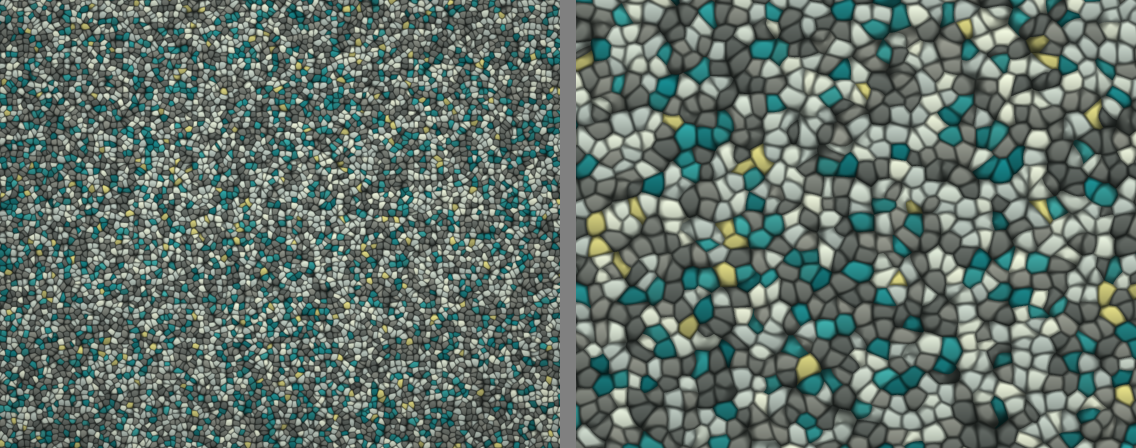
Left, the full canvas; right, a detail of the centre.
Reproduce this texture procedurally as a WebGL 2 fragment shader.

```glsl
#version 300 es
precision highp float;
// Speckled bed of small rounded grains in grey, off-white and teal.

uniform vec2 u_resolution;
out vec4 fragColor;

vec3 hash3(vec2 cell) {
    vec3 q = fract(cell.xyx * vec3(0.1031, 0.1030, 0.0973));
    q += dot(q, q.yxz + 33.33);
    return fract((q.xxy + q.yzz) * q.zyx);
}

float valueNoise(vec2 p) {
    vec2 i = floor(p), f = fract(p);
    f = f * f * (3.0 - 2.0 * f);
    float low = mix(hash3(i).x, hash3(i + vec2(1, 0)).x, f.x);
    float high = mix(hash3(i + vec2(0, 1)).x, hash3(i + vec2(1, 1)).x, f.x);
    return mix(low, high, f.y);
}

// Pick a pigment for one grain; neighbouring grains cluster loosely.
vec3 grainColor(vec2 cell) {
    vec3 h = hash3(cell + 211.7);
    float drift = valueNoise(cell * 0.23 + 40.0) - 0.5;
    float tealDrift = valueNoise(cell * 0.31 + 90.0) - 0.5;
    float tone = 0.84 + 0.32 * h.y;
    if (h.z < 0.18 + 0.16 * tealDrift)
        return mix(vec3(0.07, 0.42, 0.44), vec3(0.22, 0.56, 0.55), h.x) * tone;
    if (h.x < 0.45 + 0.35 * drift)
        return mix(vec3(0.73, 0.77, 0.74), vec3(0.79, 0.80, 0.72), h.y * h.y) * (0.89 + 0.2 * h.y);
    if (h.x > 0.97)
        return vec3(0.74, 0.71, 0.43) * tone;
    return mix(vec3(0.40, 0.415, 0.40), vec3(0.46, 0.46, 0.43), h.y) * tone;
}

// Nearest grain, with dark seams and a soft light from above.
vec3 grains(vec2 p) {
    vec2 base = floor(p), nearestCell = base, nearestOffset = vec2(0);
    float nearest = 9.0, second = 9.0;
    for (int y = -2; y <= 2; y++)
    for (int x = -2; x <= 2; x++) {
        vec2 cell = base + vec2(x, y);
        vec3 h = hash3(cell);
        vec2 offset = p - cell - 0.5 - 0.85 * (h.xy - 0.5);
        float angle = 3.1416 * (h.z - 0.5);
        vec2 axis = vec2(cos(angle), sin(angle));
        vec2 local = vec2(dot(offset, axis), dot(offset, vec2(-axis.y, axis.x)));
        float d = length(local * vec2(0.86, 1.16)) - 0.12 * fract(h.x * 17.0);
        if (d < nearest) {
            second = nearest;
            nearest = d;
            nearestCell = cell;
            nearestOffset = offset;
        } else {
            second = min(second, d);
        }
    }
    float seam = smoothstep(-0.02, 0.36, second - nearest);
    float rim = 1.0 - smoothstep(0.35, 0.8, nearest);
    float light = 0.95 + 0.24 * clamp(nearestOffset.y, -0.6, 0.6);
    float shade = mix(0.48, 1.0, seam) * mix(0.55, 1.0, rim) * light;
    return grainColor(nearestCell) * shade + vec3(0.0, 0.012, 0.008);
}

void main() {
    // Average a small grid of samples for smooth grain edges.
    vec3 color = vec3(0);
    for (int y = 0; y < 3; y++)
    for (int x = 0; x < 3; x++) {
        vec2 jitter = (vec2(x, y) - 1.0) * 0.4;
        color += grains((gl_FragCoord.xy + jitter) / u_resolution.y * 77.0 + 100.0);
    }
    color /= 9.0;

    // Gentle falloff towards the corners and lower edge.
    vec2 uv = gl_FragCoord.xy / u_resolution;
    vec2 centered = uv - vec2(0.5, 0.58);
    color *= 1.06 - 0.32 * dot(centered, centered);
    fragColor = vec4(color, 1.0);
}
```
